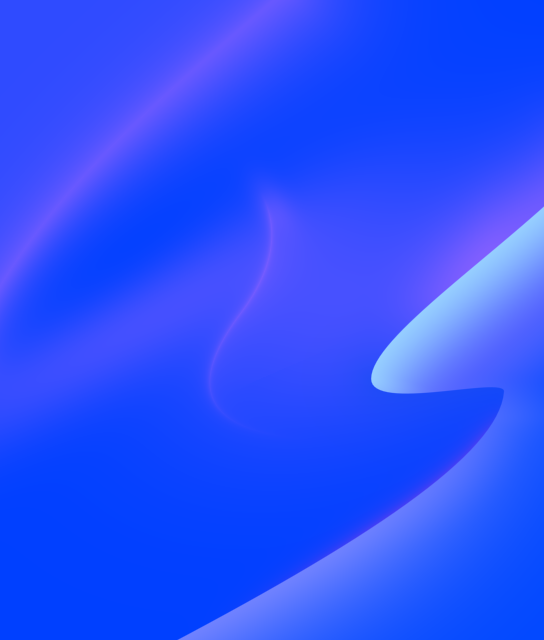
Reproduce this background procedurally as a Shadertoy shader.

```glsl
// Nearest point on a cubic curve: x = signed distance (left is positive), y = position 0..1
vec2 curve(vec2 p, vec2 a, vec2 b, vec2 c, vec2 d) {
    const int STEPS = 32;
    vec2 nearest = vec2(9.0, 0.0), start = a;
    for (int i = 1; i <= STEPS; i++) {
        float t = float(i) / float(STEPS), u = 1.0 - t;
        vec2 end = u*u*u*a + 3.0*u*u*t*b + 3.0*u*t*t*c + t*t*t*d;
        vec2 seg = end - start, q = p - start;
        float h = clamp(dot(q, seg) / dot(seg, seg), 0.0, 1.0);
        float dist = length(q - h * seg);
        if (dist < abs(nearest.x)) {
            float side = seg.x * q.y - seg.y * q.x < 0.0 ? -1.0 : 1.0;
            nearest = vec2(side * dist, (float(i - 1) + h) / float(STEPS));
        }
        start = end;
    }
    return nearest;
}

vec2 nearer(vec2 a, vec2 b) {
    return abs(a.x) < abs(b.x) ? a : b;
}

// Soft rotated ellipse
float blob(vec2 p, vec2 center, float angle, vec2 radii) {
    float c = cos(angle), s = sin(angle);
    vec2 q = mat2(c, -s, s, c) * (p - center) / radii;
    return exp(-dot(q, q));
}

void mainImage(out vec4 fragColor, in vec2 fragCoord) {
    vec2 p = fragCoord / iResolution.y;
    p.x *= 0.8516 * iResolution.y / iResolution.x;

    // Curves: upper ridge, central thread, and the three parts of the fold
    vec2 ridge = curve(p, vec2(0.443, 1.013), vec2(0.273, 0.863), vec2(0.052, 0.694), vec2(-0.052, 0.453));
    vec2 thread = nearer(
        curve(p, vec2(0.404, 0.707), vec2(0.436, 0.655), vec2(0.436, 0.59), vec2(0.378, 0.512)),
        curve(p, vec2(0.378, 0.512), vec2(0.299, 0.408), vec2(0.293, 0.316), vec2(0.521, 0.312)) + vec2(0.0, 1.0));
    vec2 wing = curve(p, vec2(0.911, 0.733), vec2(0.781, 0.603), vec2(0.581, 0.473), vec2(0.581, 0.408));
    vec2 lip = curve(p, vec2(0.581, 0.408), vec2(0.581, 0.355), vec2(0.792, 0.414), vec2(0.789, 0.388));
    vec2 tail = curve(p, vec2(0.789, 0.388), vec2(0.781, 0.29), vec2(0.573, 0.154), vec2(0.234, -0.023));
    float fold = nearer(nearer(wing, lip), tail).x;

    // Broad violet clouds, parted by a dark hollow
    float violet = 0.6 * blob(p, vec2(0.56, 0.53), 0.5, vec2(0.3, 0.19));
    violet += 0.5 * blob(p, vec2(0.15, 0.46), 0.54, vec2(0.35, 0.075));
    violet *= 1.0 - 0.85 * blob(p, vec2(0.2, 0.63), 0.6, vec2(0.22, 0.065));

    // Ridge glow, with a lasting haze on its upper left
    float ridgeWidth = mix(0.04, 0.1, smoothstep(0.55, 1.0, p.y));
    float ridgeDist = abs(ridge.x);
    float ridgeGlow = ridge.x > 0.0 ? exp(-pow(ridgeDist / ridgeWidth, 1.2))
                                    : mix(0.45, 1.0, exp(-ridgeDist / 0.045));
    violet += 0.88 * ridgeGlow;

    // Thread glow, wider on its right
    float threadFade = smoothstep(0.0, 0.35, thread.y) * (1.0 - smoothstep(1.2, 2.0, thread.y));
    float threadDist = abs(thread.x);
    violet += threadFade * 0.22 * exp(-threadDist / (thread.x > 0.0 ? 0.045 : 0.012));
    violet += threadFade * 0.2 * exp(-threadDist / 0.004);
    violet += 0.25 * blob(p, vec2(0.425, 0.685), -1.0, vec2(0.05, 0.025));

    // Halo above the wing
    float wingHalo = exp(-pow(abs(wing.x) / 0.085, 1.6));
    violet += 0.75 * wingHalo * smoothstep(0.56, 0.78, p.x) * smoothstep(0.4, 0.55, p.y);

    vec3 blue = vec3(0.0, 0.25, 1.0);
    vec3 outside = mix(blue, vec3(0.46, 0.36, 1.0), min(violet, 1.15));

    // Violet rim along the tail and shade beneath the lip
    float rim = smoothstep(0.0, 0.25, tail.y) * (1.0 - smoothstep(0.55, 0.95, tail.y));
    outside = mix(outside, vec3(0.36, 0.24, 0.95), 0.75 * rim * exp(-abs(tail.x) / 0.014));
    outside = mix(outside, vec3(0.1, 0.3, 0.95), 0.6 * exp(-abs(lip.x) / 0.04));

    // Inside the fold: pale wing fading to blue, then the lit tail
    float wingDist = abs(wing.x);
    vec3 inside = mix(blue + vec3(0.0, 0.03, 0.0), vec3(0.33, 0.39, 1.0), 1.0 - smoothstep(0.1, 0.28, wingDist));
    inside = mix(vec3(0.6, 0.83, 1.0), inside, smoothstep(-0.02, 0.135, wingDist));
    float tailGlow = exp(-pow(abs(tail.x) / 0.11, 1.3)) * mix(0.5, 1.0, smoothstep(0.1, 0.7, tail.y));
    inside = mix(inside, vec3(0.46, 0.52, 1.0), tailGlow * smoothstep(0.42, 0.34, p.y) * 0.95);

    float edge = 0.8 / iResolution.y;
    fragColor = vec4(mix(outside, inside, smoothstep(-edge, edge, fold)), 1.0);
}
```
